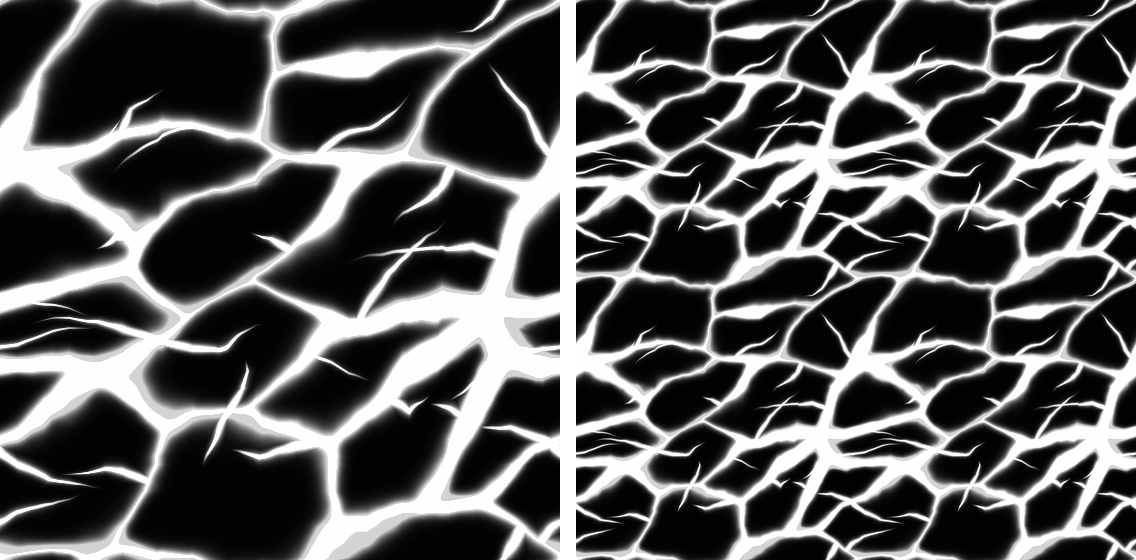
Left: one tile. Right: repeated 2 by 2.
Reproduce this texture map procedurally as a Shadertoy shader.

```glsl
// Tiling glowing cracks: white veins on black along the borders of stretched,
// tilted Voronoi cells, bent by angular noise. Kinked side branches run from
// the borders into the cells and taper off; soft grey halos surround all.

const vec3 BLACK = vec3(0.008);
const vec3 WHITE = vec3(0.995);
const vec2 CELLS = vec2(3.0, 5.0);       // whole cells across and up
const float TILT = 1.0;                  // rows climbed per canvas width
const vec2 SHIFT = vec2(0.17, 0.09);     // moves the cell lattice off the edges
const float JITTER = 0.86;               // scatter of the cell centres
const float SEED = 5.0;
const float CORNER = 0.005;              // rounding where veins meet
const float SPREAD = 0.02;               // reach of the grey corner webs
const vec2 VEIN = vec2(0.0028, 0.034);   // thinnest, thickest half width
const vec2 HALO = vec2(0.0042, 0.0115);  // shortest, longest halo falloff
const float HALO_LEVEL = 0.83;           // brightness beside the vein
const float PLATEAU = 0.017;             // widest flat grey web
const float BRANCH = 0.009;              // half width at the branch root
const float BRANCH_SHARE = 0.24;         // part of the neighbours with a branch
const float BEND = 0.03;                 // sideways kink of a branch
const float SOFTNESS = 0.0018;           // blur of the vein outline
const mat2 TO_GRID = mat2(CELLS.x, -TILT, 0.0, CELLS.y);

struct Cell {
    vec2 id, centre;   // grid units
    float dist;        // rounded distance to the border, canvas units
    float web;         // extra closeness of a wider rounding, large in corners
};

vec2 hash2(vec2 cell, float seed) {
    vec3 p = fract(vec3(cell, seed + 3.7) * vec3(0.1031, 0.1030, 0.0973));
    p += dot(p, p.yzx + 33.33);
    return fract((p.xx + p.yz) * p.zy);
}

// Remainder of whole numbers, safe against rounding
vec2 wrap(vec2 i, float n) {
    return i - n * floor((i + 0.5) / n);
}

// Wrapping value noise, n whole lattice cells wide; smoothness 0 leaves kinks
vec2 noise2(vec2 p, float n, float seed, float smoothness) {
    vec2 q = p * n + hash2(vec2(n), seed);
    vec2 i = floor(q), f = q - i;
    f = mix(f, f * f * (3.0 - 2.0 * f), smoothness);
    vec2 a = hash2(wrap(i, n), seed);
    vec2 b = hash2(wrap(i + vec2(1, 0), n), seed);
    vec2 c = hash2(wrap(i + vec2(0, 1), n), seed);
    vec2 d = hash2(wrap(i + 1.0, n), seed);
    return mix(mix(a, b, f.x), mix(c, d, f.x), f.y);
}

// Angular bending of the borders
vec2 warp(vec2 p) {
    vec2 bend = 0.075 * (noise2(p, 6.0, 11.0, 0.0) - 0.5);
    bend += 0.024 * (noise2(p, 16.0, 12.0, 0.0) - 0.5);
    return p + bend + 0.004 * (noise2(p, 43.0, 13.0, 0.5) - 0.5);
}

// Maps a cell to its copy in the base tile; the tilt shifts rows per wrap
vec2 wrapCell(vec2 c) {
    float turns = floor((c.x + 0.5) / CELLS.x);
    return vec2(c.x - turns * CELLS.x, wrap(c + turns * TILT, CELLS.y).y);
}

vec2 cellCentre(vec2 c) {
    return c + 0.5 + JITTER * (hash2(wrapCell(c), SEED) - 0.5);
}

Cell findCell(vec2 s) {
    vec2 base = floor(s), home = base, centre = s;
    float nearest = 1e3;
    for (int j = -2; j <= 2; j++)
    for (int i = -2; i <= 2; i++) {
        vec2 c = base + vec2(i, j), q = cellCentre(c);
        float d = dot(q - s, q - s);
        if (d < nearest) { nearest = d; home = c; centre = q; }
    }
    float tight = 1e-20, wide = 1e-20;
    for (int j = -2; j <= 2; j++)
    for (int i = -2; i <= 2; i++) {
        if (i == 0 && j == 0) continue;
        vec2 q = cellCentre(home + vec2(i, j)), across = q - centre;
        float d = dot(0.5 * (q + centre) - s, across) / length(across * TO_GRID);
        tight += exp(-max(d, 0.0) / CORNER);
        wide += exp(-max(d, 0.0) / SPREAD);
    }
    float dist = -CORNER * log(tight);
    return Cell(home, centre, dist, dist + SPREAD * log(wide));
}

// Brightness of the branches that enter the cell from its neighbours
float branches(vec2 s, Cell cell, float blur) {
    mat2 toCanvas = inverse(TO_GRID);
    float light = 0.0;
    for (int j = -1; j <= 1; j++)
    for (int i = -1; i <= 1; i++) {
        vec2 side = vec2(i, j), key = wrapCell(cell.id) + 7.0 * (side + 2.0);
        vec2 pick = hash2(key, 71.0), aim = hash2(key, 83.0) - 0.5;
        if (side == vec2(0.0) || pick.x > BRANCH_SHARE) continue;
        vec2 root = 0.5 * (cell.centre + cellCentre(cell.id + side));
        vec2 stem = toCanvas * (cell.centre + 0.5 * aim - root), v = toCanvas * (s - root);
        float len = length(stem), along = dot(v, stem) / (len * len);
        float t = clamp(along, 0.0, 1.0), taper = 1.0 - t;
        float kink = BEND * (2.0 * pick.y - 1.0) * (1.0 - abs(2.0 * t - 1.0));
        float off = (stem.x * v.y - stem.y * v.x) / len - kink;
        float edge = length(vec2(off, (along - t) * len)) - BRANCH * taper;
        float core = (1.0 - smoothstep(-blur, blur, edge)) * smoothstep(0.0, 0.3, taper);
        float glow = HALO_LEVEL * smoothstep(0.0, 0.8, taper) * exp(-max(edge, 0.0) / HALO.x);
        light = max(light, max(core, glow));
    }
    return light;
}

void mainImage(out vec4 fragColor, in vec2 fragCoord) {
    vec2 p = fragCoord / iResolution.xy;
    vec2 s = TO_GRID * (warp(p) + SHIFT);
    float blur = max(SOFTNESS, 0.8 / min(iResolution.x, iResolution.y));

    // Main veins of uneven width
    Cell cell = findCell(s);
    float swell = noise2(p, 5.0, 23.0, 1.0).x;
    float ragged = noise2(p, 19.0, 29.0, 0.3).x - 0.5;
    float edge = cell.dist - mix(VEIN.x, VEIN.y, pow(swell, 3.0)) - 0.005 * ragged * swell;
    float core = 1.0 - smoothstep(-blur, blur, edge);

    // Halo, different on each side of a vein, with flat grey webs in corners
    vec2 side = noise2(p + hash2(wrapCell(cell.id), 41.0), 6.0, 37.0, 1.0);
    float web = clamp(cell.web, 0.0, PLATEAU) * smoothstep(0.4, 0.75, side.x);
    float fall = max(edge - web, 0.0) / mix(HALO.x, HALO.y, side.y);
    float light = max(core, HALO_LEVEL * exp(-pow(fall, 1.1)));

    light = max(light, branches(s, cell, blur));
    fragColor = vec4(mix(BLACK, WHITE, light), 1.0);
}
```
